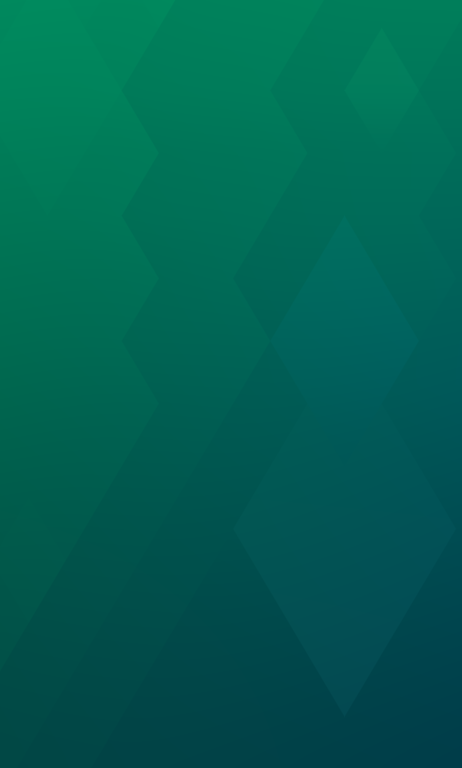
A WebGL 1 fragment shader for this background:

```glsl
precision highp float;

uniform vec2 u_resolution;

const float ASPECT = 0.6;                  // canvas width over height
const float SLOPE = 1.69;                  // steepness of the lattice lines
const float CELL = 0.0965;                 // lattice spacing
const vec2 LATTICE_ORIGIN = vec2(0.022, 0.680);
const float EDGE_FALLOFF = 0.9;            // how fast a step's contrast fades

const vec3 TOP_LEFT = vec3(0.000, 0.535, 0.365);
const vec3 TOP_RIGHT = vec3(0.000, 0.492, 0.352);
const vec3 MID_LEFT = vec3(0.000, 0.402, 0.308);
const vec3 MID_RIGHT = vec3(0.000, 0.350, 0.352);
const vec3 LOW_LEFT = vec3(0.005, 0.280, 0.270);
const vec3 LOW_RIGHT = vec3(0.000, 0.238, 0.287);

const vec3 STEP_TINT = vec3(0.000, 0.016, 0.005);
const vec3 UPPER_TINT = vec3(0.006, 0.024, 0.010);
const vec3 MIDDLE_TINT = vec3(0.000, 0.016, 0.028);
const vec3 LOWER_TINT = vec3(0.010, 0.028, 0.029);
const vec3 FACET_TINT = vec3(0.000, 0.008, 0.003);

// Smooth wash over the canvas
vec3 wash(vec2 uv) {
  vec3 top = mix(TOP_LEFT, TOP_RIGHT, uv.x);
  vec3 mid = mix(MID_LEFT, MID_RIGHT, uv.x);
  vec3 low = mix(LOW_LEFT, LOW_RIGHT, uv.x);
  float lower = clamp(uv.y * 2.0, 0.0, 1.0);
  float upper = clamp(uv.y * 2.0 - 1.0, 0.0, 1.0);
  return mix(mix(low, mid, pow(lower, 1.25)), top, upper);
}

// Signed distance to the quarter plane below a lattice corner
float corner(vec2 q, float u, float v) {
  return max(q.x - u, q.y - v);
}

// Light on the inside of an edge, shade on the outside
float relief(float d, float blur) {
  float side = 1.0 - 2.0 * smoothstep(-blur, blur, d);
  return side * exp(-abs(d) * EDGE_FALLOFF);
}

// Coverage of a rhombus given by its lattice centre and half size
float rhombus(vec2 q, vec2 centre, float halfSize, float blur) {
  vec2 a = abs(q - centre);
  return 1.0 - smoothstep(-blur, blur, max(a.x, a.y) - halfSize);
}

void main() {
  vec2 uv = gl_FragCoord.xy / u_resolution;
  vec2 p = uv * vec2(ASPECT, 1.0);
  vec2 skewed = vec2(p.x - p.y / SLOPE, p.x + p.y / SLOPE);
  vec2 q = (skewed - LATTICE_ORIGIN) / CELL;
  float blur = 1.0 / (u_resolution.y * CELL);

  vec3 color = wash(uv);

  // Stepped bands, light on the left of each zigzag
  float leftBand = min(min(q.x + 4.0, corner(q, -3.0, 0.0)),
                       min(corner(q, -2.0, -1.0), corner(q, -1.0, -2.0)));
  float midBand = min(q.x + 2.0, min(corner(q, -1.0, 2.0), corner(q, 0.0, 0.0)));
  float rightBand = min(q.x, min(corner(q, 1.0, 4.0), corner(q, 2.0, 3.0)));
  float lowBand = corner(q, 1.0, -2.0);
  float steps = relief(leftBand, blur) * mix(0.65, 1.0, smoothstep(0.45, 0.75, uv.y))
              + relief(midBand, blur) * mix(0.3, 0.75, smoothstep(0.35, 0.6, uv.y))
              + 0.45 * relief(rightBand, blur) * smoothstep(0.45, 0.75, uv.y)
              + 0.4 * relief(lowBand, blur) * (1.0 - smoothstep(0.2, 0.33, uv.y));
  color += STEP_TINT * steps;

  // Faint facets inside the left band
  float facets = rhombus(q, vec2(-5.0, -1.0), 1.0, blur)
               + 0.6 * rhombus(q, vec2(-1.5, -5.0), 0.5, blur)
               - 0.6 * rhombus(q, vec2(-4.5, 0.5), 0.5, blur);
  color += FACET_TINT * facets;

  // Translucent rhombi, each fading along its height
  float upper = rhombus(q, vec2(-0.5, 3.5), 0.5, blur);
  float middle = rhombus(q, vec2(1.0, 1.0), 1.0, blur);
  float lower = rhombus(q, vec2(2.5, -0.5), 1.5, blur) * (1.0 - middle);
  color += UPPER_TINT * upper * smoothstep(0.78, 0.90, uv.y);
  color += MIDDLE_TINT * middle * mix(0.45, 1.0, smoothstep(0.40, 0.62, uv.y));
  color += LOWER_TINT * lower * mix(1.0, 0.25, smoothstep(0.12, 0.50, uv.y));

  gl_FragColor = vec4(clamp(color, 0.0, 1.0), 1.0);
}
```
